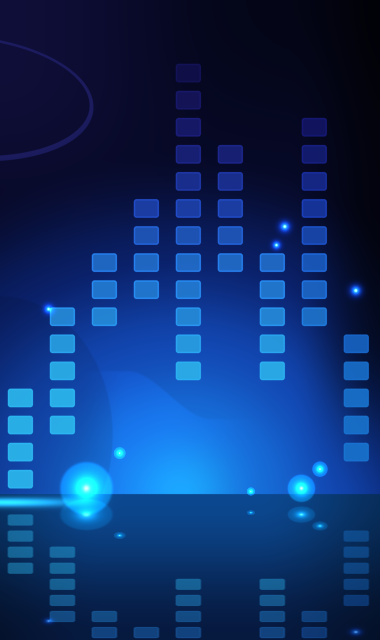
A Shadertoy shader for this background:

```glsl
// Equalizer bars of rounded tiles over a blue glow, mirrored in a dark floor.
// Tiles come from a repeated rounded-box distance; sparks, waves and the ring
// are analytic shapes. Lengths are in units of the canvas height.
#define HORIZON 0.228
#define MIRROR_SCALE 0.594
#define TILE_ORIGIN vec2(0.0319, 0.2513)
#define TILE_PITCH vec2(0.0656, 0.0423)
#define TILE_HALF vec2(0.0197, 0.0146)
#define TILE_RADIUS 0.0045
#define GLOW_CENTER vec2(0.29, 0.23)
#define REFLECTION 0.42

const int COLUMNS = 9;
const int SPARKS = 9;

// First and last lit row of every column
const ivec2 rowRange[COLUMNS] = ivec2[](
    ivec2(0, 3), ivec2(2, 6), ivec2(6, 8), ivec2(7, 10), ivec2(4, 15),
    ivec2(8, 12), ivec2(4, 8), ivec2(6, 13), ivec2(1, 5));

// Spark position and halo radius
const vec3 sparks[SPARKS] = vec3[](
    vec3(0.135, 0.237, 0.044), vec3(0.187, 0.292, 0.010),
    vec3(0.392, 0.232, 0.007), vec3(0.471, 0.237, 0.023),
    vec3(0.500, 0.267, 0.013), vec3(0.445, 0.646, 0.018),
    vec3(0.432, 0.617, 0.014), vec3(0.556, 0.546, 0.019),
    vec3(0.076, 0.517, 0.015));

// Radial blue glow fading into night
vec3 backdrop(vec2 p) {
    vec2 q = p - GLOW_CENTER;
    float d = length(q / vec2(q.x < 0.0 ? 0.53 : 0.45, 0.45));
    vec3 c = mix(vec3(0.10, 0.60, 0.92), vec3(0.09, 0.44, 0.86), smoothstep(0.0, 0.27, d));
    c = mix(c, vec3(0.07, 0.28, 0.70), smoothstep(0.2, 0.55, d));
    c = mix(c, vec3(0.04, 0.13, 0.42), smoothstep(0.48, 0.85, d));
    c = mix(c, vec3(0.025, 0.035, 0.15), smoothstep(0.75, 1.2, d));
    c *= 1.0 - 0.65 * smoothstep(0.45, 0.60, p.x) * smoothstep(0.2, 0.5, p.y);
    c *= 1.0 - 0.45 * smoothstep(0.7, 1.0, p.y) * smoothstep(0.1, 0.5, p.x);
    c += vec3(0.035, 0.02, 0.07) * smoothstep(0.35, 0.0, p.x) * smoothstep(0.6, 0.9, p.y);
    return c;
}

// Two faint overlapping waves on the left
vec3 addWaves(vec3 c, vec2 p) {
    float hill = length((p - vec2(0.0, 0.32)) / vec2(0.176, 0.217));
    c *= 1.0 - 0.09 * smoothstep(1.01, 0.99, hill);
    float edge = 0.42 - 0.075 * smoothstep(0.2, 0.33, p.x);
    float fade = smoothstep(0.12, 0.2, p.x) * smoothstep(0.42, 0.25, p.x);
    return c * (1.0 + 0.10 * fade * smoothstep(0.003, -0.003, p.y - edge));
}

// Dim elliptical ring, thicker toward its lower side
vec3 addRing(vec3 c, vec2 p, float px) {
    vec2 radii = vec2(0.195, 0.0945);
    vec2 q = p - vec2(-0.052, 0.844 - 0.07 * p.x);
    float k = length(q / radii);
    float d = abs(k - 1.0) * k / length(q / (radii * radii));
    float width = mix(0.0042, 0.002, smoothstep(-0.08, 0.08, q.y));
    return mix(c, vec3(0.13, 0.13, 0.44), 0.7 * smoothstep(width + px, width - px, d));
}

// Blend in the tile nearest to p
vec3 addTiles(vec3 c, vec2 p, float px, float opacity) {
    vec2 cell = round((p - TILE_ORIGIN) / TILE_PITCH);
    int column = clamp(int(cell.x), 0, COLUMNS - 1);
    ivec2 range = rowRange[column];
    if (int(cell.y) < range.x || int(cell.y) > range.y) return c;
    vec2 center = TILE_ORIGIN + TILE_PITCH * vec2(float(column), cell.y);
    vec2 q = abs(p - center) - TILE_HALF + TILE_RADIUS;
    float d = length(max(q, 0.0)) + min(max(q.x, q.y), 0.0) - TILE_RADIUS;

    float h = center.y;
    vec3 tint = mix(vec3(0.17, 0.71, 0.92), vec3(0.13, 0.46, 0.81), smoothstep(0.38, 0.58, h));
    tint = mix(tint, vec3(0.11, 0.24, 0.66), smoothstep(0.55, 0.70, h));
    tint = mix(tint, vec3(0.09, 0.10, 0.42), smoothstep(0.66, 0.80, h));
    tint = mix(tint, vec3(0.06, 0.05, 0.26), smoothstep(0.78, 0.92, h));
    tint *= mix(vec3(1.0), vec3(0.55, 0.62, 0.86), smoothstep(0.43, 0.56, center.x));
    float rim = smoothstep(-0.0035, -0.001, d);
    tint *= 1.0 + rim * mix(0.05, 0.25, smoothstep(0.4, 0.6, h));
    return mix(c, tint, opacity * smoothstep(px, -px, d));
}

// Halo, cyan body and white heart of every spark
vec3 sparkLight(vec2 p) {
    vec3 light = vec3(0.0);
    for (int i = 0; i < SPARKS; i++) {
        float d = length(p - sparks[i].xy) / sparks[i].z;
        float low = smoothstep(0.52, 0.3, sparks[i].y);
        vec3 halo = mix(vec3(0.03, 0.20, 0.85), vec3(0.0, 0.55, 0.75), low);
        light += halo * (0.35 * smoothstep(1.0, 0.85, d) * low + exp(-4.0 * d * d));
        light += vec3(0.1, 0.5, 0.5) * exp(-12.0 * d * d);
        light += vec3(0.7, 0.6, 0.4) * exp(-70.0 * d * d);
    }
    return light;
}

void mainImage(out vec4 fragColor, in vec2 fragCoord) {
    vec2 p = fragCoord / iResolution.y;
    float px = 0.75 / iResolution.y;

    // Wall
    vec3 wall = addRing(addWaves(backdrop(p), p), p, px);
    wall = addTiles(wall, p, px, 0.93);

    // Floor with squeezed reflection
    vec2 mirrored = vec2(p.x, TILE_ORIGIN.y + (0.1875 - p.y) / MIRROR_SCALE);
    vec3 ground = mix(vec3(0.025, 0.10, 0.25), vec3(0.045, 0.28, 0.56), smoothstep(0.0, HORIZON, p.y));
    ground *= 1.0 - 0.4 * smoothstep(0.12, 0.36, abs(p.x - 0.28));
    ground = addTiles(ground, mirrored, px / MIRROR_SCALE, REFLECTION);
    ground += REFLECTION * sparkLight(mirrored);

    // Join, sparks and the streak along the floor
    vec3 color = mix(ground, wall, smoothstep(-px, px, p.y - HORIZON));
    color += sparkLight(p);
    float streak = exp(-pow((p.y - 0.215) / 0.007, 2.0)) * smoothstep(0.18, 0.0, p.x);
    color += vec3(0.15, 0.75, 0.85) * streak;
    fragColor = vec4(clamp(color, 0.0, 1.0), 1.0);
}
```
